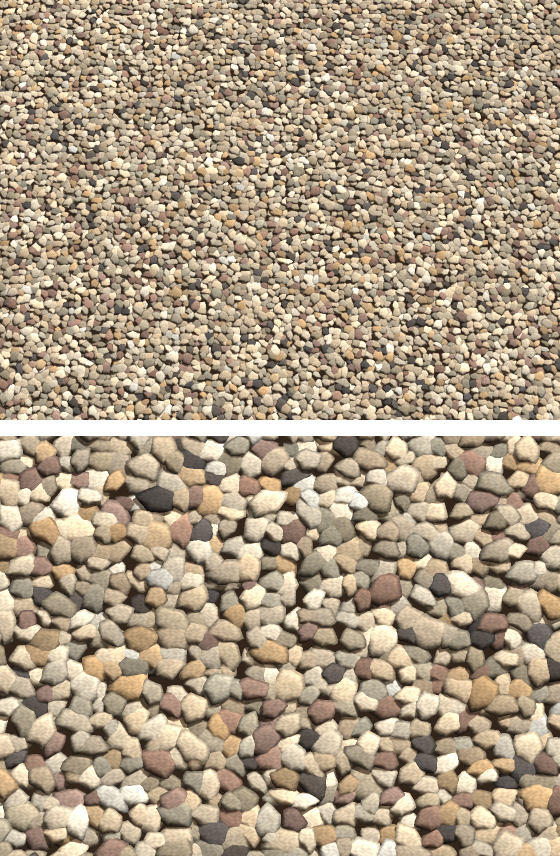
Top, the full canvas; bottom, a detail of the centre.
A Shadertoy shader for this texture:

```glsl
struct Stone { float height; float rim; vec2 lean; vec2 id; };

vec3 hash3(vec2 p) {
    vec3 q = fract(p.xyx * vec3(0.1031, 0.1030, 0.0973));
    q += dot(q, q.yxz + 33.33);
    return fract((q.xxy + q.yzz) * q.zyx);
}

// Highest pebble covering p: rounded, stretched pentagons in jittered cells
Stone topStone(vec2 p) {
    Stone top = Stone(0.0, 1.0, vec2(0.0), vec2(0.0));
    for (int y = -1; y <= 1; y++)
    for (int x = -1; x <= 1; x++) {
        vec2 id = floor(p) + vec2(x, y);
        vec3 place = hash3(id), form = hash3(id + 71.3);
        vec2 offset = p - id - 0.5 - 0.7 * (place.xy - 0.5);
        float turn = 6.2832 * place.z, c = cos(turn), s = sin(turn);
        vec2 q = mat2(c, s, -s, c) * offset;
        q *= vec2(1.0, 1.1 + 0.5 * form.x) / (0.68 + 0.36 * form.y * form.y);
        float angle = atan(q.y, q.x);
        float fold = mod(angle + 6.2832 * form.x, 1.2566) - 0.6283;
        float rim = length(q) * (mix(1.0, cos(fold), 0.7) + 0.07 * sin(3.0 * angle + 9.0 * form.y));
        float height = 0.15 + 0.65 * form.z + 0.5 * (1.0 - rim * rim);
        if (rim < 1.0 && height > top.height) top = Stone(height, rim, offset, id);
    }
    return top;
}

vec3 stoneColor(vec2 id) {
    vec3 pick = hash3(id + 193.7);
    vec3 color = vec3(0.95, 0.88, 0.77);                       // cream
    if (pick.x > 0.29) color = vec3(0.84, 0.76, 0.65);         // beige
    if (pick.x > 0.56) color = vec3(0.72, 0.67, 0.58);         // grey
    if (pick.x > 0.75) color = vec3(0.82, 0.69, 0.53);         // ochre
    if (pick.x > 0.82) color = vec3(0.66, 0.54, 0.48);         // mauve
    if (pick.x > 0.91) color = vec3(0.40, 0.37, 0.35);         // slate
    if (pick.x > 0.96) color = vec3(0.97, 0.93, 0.86);         // quartz
    color *= 0.80 + 0.28 * pick.y;
    return color * mix(vec3(1.03, 1.0, 0.95), vec3(0.98, 1.0, 1.02), pick.z);
}

vec3 gravel(vec2 p) {
    vec2 light = normalize(vec2(0.45, 0.9));
    Stone stone = topStone(p);
    if (stone.height <= 0.0) return vec3(0.20, 0.145, 0.10);

    // Sunlit dome with a dark rim and rough mottling
    float shade = 1.0 + 0.5 * dot(stone.lean, light) * stone.rim;
    shade *= 1.0 - 0.38 * smoothstep(0.7, 1.0, stone.rim);
    vec2 grain = p + 5.0 * hash3(stone.id + 11.0).xy;
    shade += 0.09 * sin(grain.x * 11.0 + 3.0 * sin(grain.y * 8.0)) * sin(grain.y * 13.0 + 2.0 * sin(grain.x * 7.0));

    // Shadow cast by a taller neighbour towards the sun
    float blocker = topStone(p + 0.26 * light).height;
    float shadow = smoothstep(0.06, 0.26, blocker - stone.height);
    return stoneColor(stone.id) * shade * mix(vec3(1.0), vec3(0.46, 0.42, 0.38), shadow);
}

void mainImage(out vec4 fragColor, in vec2 fragCoord) {
    vec3 color = vec3(0.0);
    // Four samples per pixel smooth the edges
    for (int i = 0; i < 4; i++) {
        vec2 jitter = vec2(i % 2, i / 2) * 0.5 - 0.25;
        vec2 uv = (fragCoord + jitter) / iResolution.y;
        uv.x -= 0.5 * iResolution.x / iResolution.y;
        // Ground recedes gently towards the top
        color += gravel(61.0 * uv / (1.0 - 0.15 * uv.y) + 100.0);
    }
    vec2 screen = fragCoord / iResolution.xy;
    color *= 0.25 * (1.02 - 0.04 * screen.x * screen.y);
    fragColor = vec4(clamp(color, 0.0, 1.0), 1.0);
}
```
